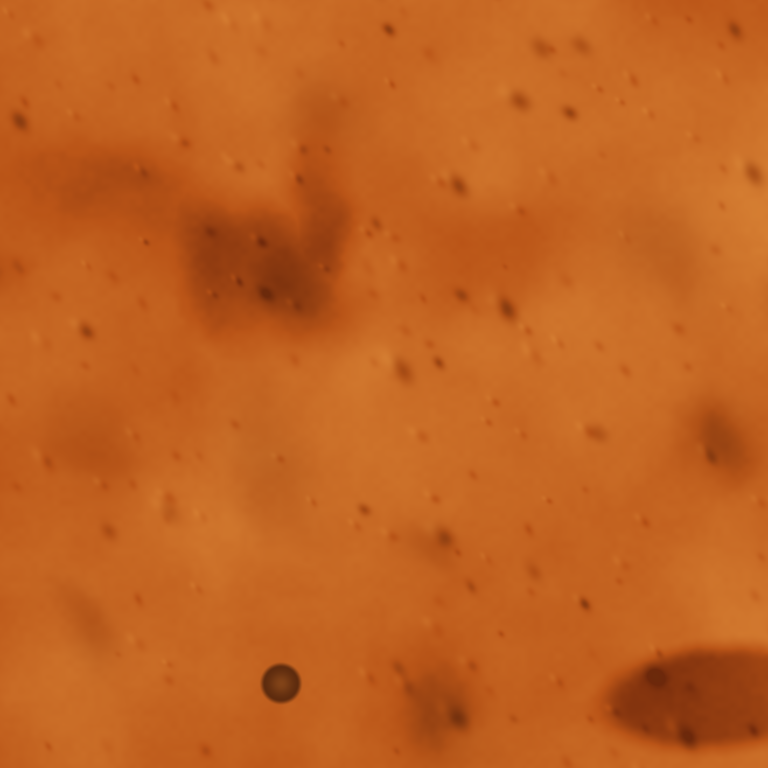
Give the GLSL for this texture, as a WebGL 1 fragment shader.

```glsl
precision highp float;
// Cloudy amber resin with blurred brown inclusions and small dark specks.
uniform vec2 u_resolution;

float hash(vec2 p) {
  return fract(sin(dot(p, vec2(127.1, 311.7))) * 43758.5453);
}

vec2 hash2(vec2 p) {
  return vec2(hash(p), hash(p + 37.3));
}

float noise(vec2 p) {
  vec2 i = floor(p), f = fract(p);
  f = f * f * (3.0 - 2.0 * f);
  return mix(mix(hash(i), hash(i + vec2(1.0, 0.0)), f.x),
             mix(hash(i + vec2(0.0, 1.0)), hash(i + vec2(1.0, 1.0)), f.x), f.y);
}

float fbm(vec2 p) {
  float sum = 0.0, amp = 0.53;
  for (int i = 0; i < 4; i++) {
    sum += amp * noise(p);
    p = mat2(1.6, 1.2, -1.2, 1.6) * p + 7.1;
    amp *= 0.5;
  }
  return sum;
}

// Soft ellipse: 1 inside, fading to 0 across its rim
float stain(vec2 p, vec2 center, vec2 radius, float angle, float blur) {
  vec2 d = p - center;
  float c = cos(angle), s = sin(angle);
  d = vec2(c * d.x + s * d.y, c * d.y - s * d.x) / radius;
  return 1.0 - smoothstep(1.0 - blur, 1.0 + blur, length(d));
}

// Scattered specks, some with a bright glint: x is shade, y is light
vec2 specks(vec2 p, float cells, float density, float size, float seed) {
  vec2 q = p * cells, cell = floor(q), result = vec2(0.0);
  for (int j = -1; j <= 1; j++) {
    for (int i = -1; i <= 1; i++) {
      vec2 id = cell + vec2(float(i), float(j));
      vec2 rnd = hash2(id + seed);
      vec2 d = q - id - 0.15 - 0.7 * hash2(id + seed + 11.7);
      float present = step(rnd.x, density);
      float r = size * cells * mix(0.6, 1.3, rnd.y);
      d = vec2(d.x + 0.35 * d.y, d.y * mix(0.65, 1.05, hash(id + 5.9)));
      float strength = mix(0.35, 1.0, hash(id + seed + 23.1));
      result.x = max(result.x, present * strength * exp(-dot(d, d) / (r * r)));
      vec2 g = d + r * vec2(1.3, -0.9);
      float glint = step(0.55, hash(id + seed + 41.0));
      result.y = max(result.y, present * glint * exp(-dot(g, g) / (r * r * 0.7)));
    }
  }
  return result;
}

vec3 amber(float t) {
  vec3 low = mix(vec3(0.43, 0.15, 0.04), vec3(0.73, 0.33, 0.09), clamp(t * 2.0, 0.0, 1.0));
  return mix(low, vec3(0.84, 0.50, 0.20), clamp(t * 2.0 - 1.0, 0.0, 1.0));
}

void main() {
  vec2 uv = gl_FragCoord.xy / u_resolution.y;
  vec2 warp = vec2(fbm(uv * 6.0 + 3.0), fbm(uv * 6.0 + 19.0)) - 0.5;
  vec2 p = uv + 0.1 * warp;

  // Cloudy body, lighter toward the right
  float tone = 0.67 + 0.62 * (fbm(p * 3.2 + 4.7) - 0.5);
  tone += 0.18 * (fbm(p * 12.0 + 31.0) - 0.5) + 0.09 * (uv.x - 0.5);

  // Large out-of-focus stains
  float shade = 0.42 * stain(p, vec2(0.34, 0.64), vec2(0.14, 0.085), -0.5, 0.6);
  shade = max(shade, 0.40 * stain(p, vec2(0.42, 0.69), vec2(0.045, 0.11), -0.1, 0.7));
  shade = max(shade, 0.24 * stain(p, vec2(0.15, 0.73), vec2(0.14, 0.07), -0.6, 0.8));
  shade = max(shade, 0.18 * stain(p, vec2(0.67, 0.67), vec2(0.11, 0.06), 0.1, 0.8));
  vec2 lens = uv + 0.025 * warp;
  shade = max(shade, 0.55 * stain(lens, vec2(0.93, 0.09), vec2(0.14, 0.068), 0.1, 0.25));

  // Small smoky blots
  float smoke = specks(p, 4.0, 0.38, 0.042, 3.0).x;
  tone -= shade + 0.36 * smoke;

  // Sharp specks and their glints
  vec2 coarse = specks(uv, 11.0, 0.28, 0.0095, 17.0);
  vec2 fine = specks(uv, 24.0, 0.28, 0.0065, 53.0);
  tone -= 0.42 * coarse.x + 0.25 * fine.x;
  tone += 0.13 * coarse.y + 0.12 * fine.y;
  tone += 0.04 * (noise(uv * 110.0) - 0.5);

  vec3 color = amber(tone);
  color = mix(color, vec3(0.40, 0.21, 0.06), 0.22 * smoke + 0.25 * coarse.x);

  // Round bubble with a dark rim
  vec2 b = uv - vec2(0.366, 0.11);
  float bubble = 1.0 - smoothstep(0.021, 0.029, length(b));
  float core = exp(-dot(b, b) / 0.00022);
  vec3 bubbleColor = mix(vec3(0.30, 0.13, 0.04), vec3(0.48, 0.25, 0.09), core);
  color = mix(color, bubbleColor, 0.9 * bubble);

  gl_FragColor = vec4(color, 1.0);
}
```
